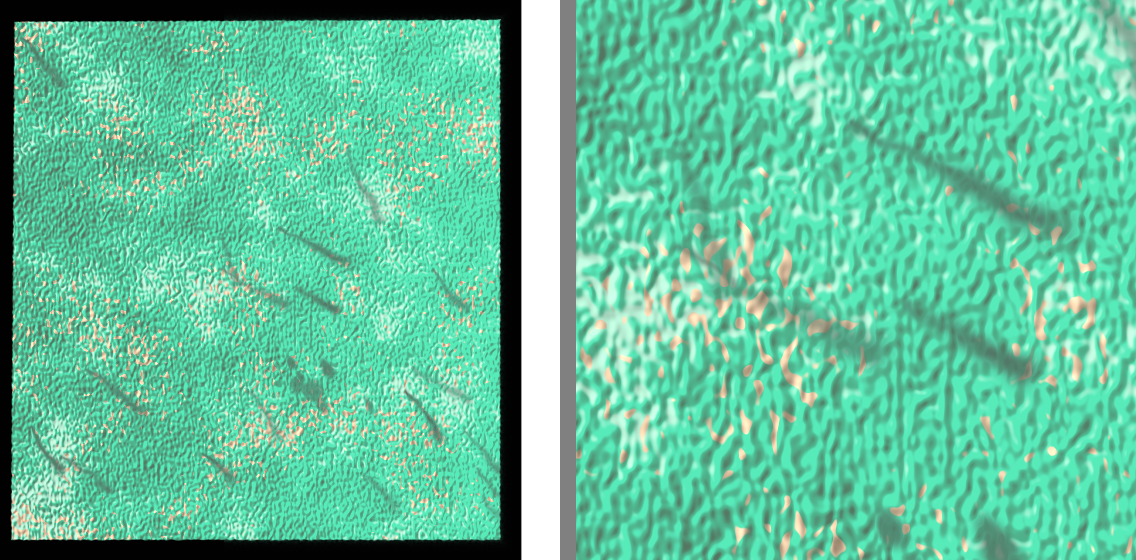
Left, the full canvas; right, a detail of the centre.
Give the GLSL for this texture, as a WebGL 1 fragment shader.

```glsl
precision highp float;
uniform vec2 u_resolution;

#define GRAIN_SCALE vec2(165.0, 112.0)
#define CLOUD_SCALE 5.0
#define RELIEF 0.62
#define PALE_LEVEL 0.27
#define PEACH_LEVEL 0.35
#define STREAKS 18
#define STREAK_ANGLE -0.85
#define STREAK_DEPTH 0.8
#define SPOTS 10
#define SPOT_CENTER vec2(0.60, 0.315)
#define STRIP_X 0.931

const vec3 SHADOW = vec3(0.33, 0.46, 0.38);
const vec3 MID_GREEN = vec3(0.31, 0.70, 0.55);
const vec3 BRIGHT_GREEN = vec3(0.34, 0.92, 0.73);
const vec3 PALE = vec3(0.77, 0.93, 0.84);
const vec3 PEACH = vec3(0.89, 0.77, 0.64);
const vec3 STAIN = vec3(0.32, 0.41, 0.36);
const vec3 BORDER = vec3(0.005);
const vec3 STRIP = vec3(1.0);

vec2 hash2(vec2 p) {
  vec3 q = fract(vec3(p.xyx) * vec3(0.1031, 0.1030, 0.0973));
  q += dot(q, q.yzx + 33.33);
  return fract((q.xx + q.yz) * q.zy);
}

float cornerSlope(vec2 cell, vec2 offset) {
  float a = 6.2832 * hash2(cell).x;
  return dot(vec2(cos(a), sin(a)), offset);
}

float gradientNoise(vec2 p) {
  vec2 i = floor(p), f = fract(p);
  vec2 u = f * f * f * (f * (f * 6.0 - 15.0) + 10.0);
  vec2 e = vec2(1.0, 0.0);
  return mix(mix(cornerSlope(i, f), cornerSlope(i + e, f - e), u.x),
             mix(cornerSlope(i + e.yx, f - e.yx), cornerSlope(i + 1.0, f - 1.0), u.x), u.y);
}

float fbm(vec2 p) {
  float sum = 0.0, amp = 1.0;
  for (int i = 0; i < 4; i++) {
    sum += amp * gradientNoise(p);
    p = mat2(1.6, 1.2, -1.2, 1.6) * p + 17.3;
    amp *= 0.55;
  }
  return sum;
}

// Tapered diagonal creases, thicker toward the lower end
float streakMask(vec2 p) {
  float mask = 0.0;
  for (int i = 0; i < STREAKS; i++) {
    vec2 seed = vec2(float(i) + 3.0, 41.0);
    vec2 shape = hash2(seed + 9.0);
    float angle = STREAK_ANGLE + 0.9 * (shape.x - 0.5);
    vec2 dir = vec2(cos(angle), sin(angle));
    float len = mix(0.05, 0.15, shape.y);
    vec2 d = p - hash2(seed) * vec2(0.85, 0.9) - 0.04;
    float t = clamp(dot(d, dir) / len, 0.0, 1.0);
    float w = mix(0.003, 0.009, t);
    float dist = length(d - dir * len * t);
    mask = max(mask, exp(-dist * dist / (w * w)) * mix(0.35, 1.0, hash2(seed + 5.0).x));
  }
  return mask;
}

// A loose cluster of oval stains
float spotMask(vec2 p) {
  float mask = 0.0;
  for (int i = 0; i < SPOTS; i++) {
    vec2 seed = vec2(float(i) + 2.0, 83.0);
    vec2 d = p - SPOT_CENTER - (hash2(seed) - 0.5) * vec2(0.16, 0.09);
    d.x += 0.3 * d.y;
    float r = mix(0.006, 0.015, hash2(seed + 7.0).x);
    mask = max(mask, smoothstep(1.3, 0.5, length(d / vec2(r, 1.6 * r))));
  }
  return mask;
}

vec3 paintedSurface(vec2 p) {
  // Fine raised grain lit from one side
  vec2 g = p * GRAIN_SCALE;
  g += 0.6 * vec2(gradientNoise(g * 0.4), gradientNoise(g * 0.4 + 31.0));
  float height = gradientNoise(g);
  float relief = height - gradientNoise(g + vec2(0.45, -0.25));
  float cloud = fbm(p * CLOUD_SCALE + 4.0);
  float patches = fbm(p * CLOUD_SCALE * 1.2 + 57.0);
  float mottle = fbm(p * 16.0 + 23.0);
  float shade = 0.6 + 0.28 * (p.x - 0.45) + 0.15 * cloud + 0.17 * mottle + RELIEF * relief;

  vec3 color = mix(SHADOW, MID_GREEN, smoothstep(0.08, 0.46, shade));
  color = mix(color, BRIGHT_GREEN, smoothstep(0.42, 0.74, shade));

  // Worn pale clouds and peach flecks
  float pale = 0.75 * height + 0.65 * cloud + 0.3 * mottle;
  color = mix(color, PALE * (1.0 + 0.25 * relief), 0.85 * smoothstep(PALE_LEVEL - 0.12, PALE_LEVEL + 0.25, pale));
  float fleck = gradientNoise(g * 0.8 + 71.0) + 0.65 * patches + 0.15 * mottle;
  color = mix(color, PEACH * (1.0 + 0.5 * relief), smoothstep(PEACH_LEVEL, PEACH_LEVEL + 0.14, fleck));

  // Creases and stains broken up by the grain
  vec2 warped = p + 0.012 * vec2(fbm(p * 14.0), fbm(p * 14.0 + 11.0));
  float stain = max(streakMask(warped), 0.8 * spotMask(warped));
  stain *= STREAK_DEPTH * clamp(0.9 + 0.7 * mottle + 0.6 * relief, 0.0, 1.2);
  return mix(color, STAIN, clamp(stain, 0.0, 1.0));
}

void main() {
  vec2 p = gl_FragCoord.xy / u_resolution;
  float aa = 1.0 / min(u_resolution.x, u_resolution.y);

  // Slightly skewed panel, frayed on its outer edge
  vec2 low = vec2(0.020 + 0.006 * p.y, 0.036);
  vec2 high = vec2(0.893, 0.961 + 0.004 * p.x);
  vec2 outside = max(low - p, p - high);
  float edge = max(outside.x, outside.y) + 0.002 * gradientNoise(p * 130.0);
  float fray = exp(-max(edge, 0.0) / 0.004) * (0.2 + 0.25 * gradientNoise(p * 190.0));
  vec3 color = mix(BORDER + MID_GREEN * fray * step(0.4, p.x), paintedSurface(p), smoothstep(aa, -aa, edge));

  color = mix(color, STRIP, smoothstep(STRIP_X - aa, STRIP_X + aa, p.x));
  gl_FragColor = vec4(clamp(color, 0.0, 1.0), 1.0);
}
```
